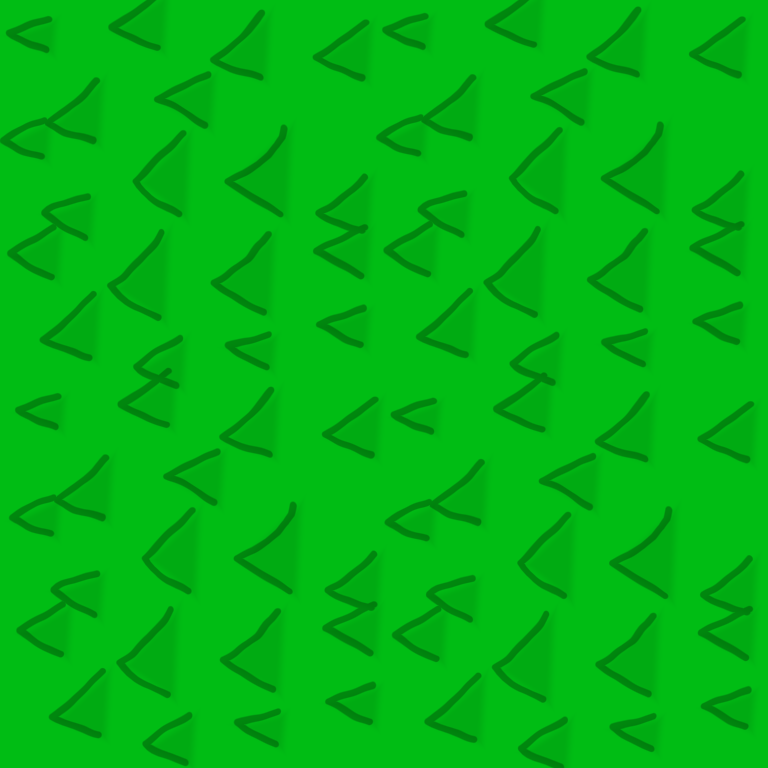
Give the GLSL for this pattern, as a Shadertoy shader.

```glsl
// Scattered hand-drawn chevrons on flat green, in a tile repeated two by two.
// Each tile is a staggered 4 x 5 lattice of marks; each mark is two curved
// translucent strokes that open to the right, over a soft offset shade.
#define TILES 2
#define PITCH vec2(0.490, 0.491)
#define COLUMNS 4
#define ROWS 5
#define STROKE_RADIUS 0.0044
#define INK_OPACITY 0.43
#define WOBBLE 0.0035
#define SHADE_SHIFT vec2(0.008, 0.004)
#define GROUND vec3(0.0, 0.74, 0.08)
#define SHADE vec3(0.0, 0.67, 0.07)
#define INK vec3(0.0, 0.25, 0.025)

// Per-row phases of the vertical heave and of the opening of the marks
const float HEAVE[ROWS] = float[](3.7, 3.0, 2.2, 5.4, 6.0);
const float OPENING[ROWS] = float[](2.4, -0.7, 2.5, 1.8, -0.4);

float hash(vec2 p) {
    return fract(sin(dot(p, vec2(127.1, 311.7))) * 43758.5);
}

vec2 gradient(vec2 cell) {
    float angle = 6.2832 * hash(cell);
    return vec2(cos(angle), sin(angle));
}

float gradientNoise(vec2 p) {
    vec2 i = floor(p), f = fract(p), e = vec2(1, 0);
    vec2 u = f * f * f * (f * (f * 6.0 - 15.0) + 10.0);
    float low = mix(dot(gradient(i), f), dot(gradient(i + e), f - e), u.x);
    float high = mix(dot(gradient(i + e.yx), f - e.yx), dot(gradient(i + 1.0), f - 1.0), u.x);
    return mix(low, high, u.y);
}

float segmentDistance(vec2 p, vec2 a, vec2 b) {
    vec2 d = b - a;
    return length(p - a - d * clamp(dot(p - a, d) / dot(d, d), 0.0, 1.0));
}

// Signed distance to the line a-b
float lineSide(vec2 p, vec2 a, vec2 b) {
    vec2 q = p - a, d = normalize(b - a);
    return q.x * d.y - q.y * d.x;
}

// Curved stroke from the origin; positive hook steepens its far end
float armDistance(vec2 p, vec2 end, float hook) {
    float d = 1.0;
    vec2 previous = vec2(0);
    for (int i = 1; i <= 6; i++) {
        float t = float(i) / 6.0;
        vec2 next = end * vec2(t + hook * t * (1.0 - t), t);
        d = min(d, segmentDistance(p, previous, next));
        previous = next;
    }
    return d;
}

// Apex of a mark within its tile, y pointing down
vec2 markApex(int column, int row) {
    float c = float(column), r = float(row);
    float stagger = 0.5 - 0.5 * cos(2.03 * r + 0.2);
    float spacing = row == 1 ? 0.159 : 0.133;
    float x = 0.012 + spacing * c + 0.0625 * stagger * (1.0 - 0.3 * c);
    float y = 0.058 + 0.098 * r + 0.028 * sin(1.7 * c + HEAVE[row]);
    return vec2(mod(x, PITCH.x), y);
}

// Returns stroke distance and shade amount
vec2 mark(vec2 p, vec2 wobble, int column, int row) {
    float c = float(column), r = float(row);
    float vary = hash(vec2(c, r) + 3.0) - 0.5;
    float opening = cos(1.2 * c - OPENING[row]);
    vec2 fromCore = vec2(c - 1.2, r - 2.4);
    float core = exp(-dot(fromCore, fromCore));

    float rise = 0.036 + 0.024 * opening + 0.022 * core;
    float drop = 0.025 + 0.030 * core + 0.012 * vary;
    float reach = 0.060 + 0.3 * (rise - 0.036) + 0.012 * vary;
    float hook = clamp(opening * (0.9 - 0.3 * abs(r - 2.0)) + 0.4 * vary, -0.6, 0.9);
    vec2 upper = vec2(reach, -rise);
    vec2 lower = vec2(reach * 0.93, drop);

    vec2 q = p + wobble;
    float stroke = min(armDistance(q, upper, hook), armDistance(q, lower, -0.3 + 0.8 * vary));
    vec2 s = p - SHADE_SHIFT;
    float side = max(lineSide(s, vec2(0), upper), lineSide(s, lower, vec2(0)));
    side = max(side, lineSide(s, upper, lower));
    return vec2(stroke, 1.0 - smoothstep(-0.007, 0.009, side));
}

void mainImage(out vec4 fragColor, in vec2 fragCoord) {
    vec2 p = fragCoord / iResolution.xy;
    p.y = 1.0 - p.y;
    float stroke = 1.0, shade = 0.0;

    for (int k = 0; k < TILES * TILES; k++) {
        // Each repeat drifts a little from the regular pitch
        vec2 tile = vec2(k % TILES, k / TILES);
        float both = tile.x * tile.y;
        vec2 drift = vec2(0.012 * tile.y - 0.001 * both, 0.010 * both - 0.004 * tile.x);
        vec2 local = p - tile * PITCH - drift;
        if (any(lessThan(local, vec2(-0.1))) || any(greaterThan(local, vec2(0.62)))) continue;
        vec2 wobble = WOBBLE * vec2(gradientNoise(local * 32.0), gradientNoise(local * 32.0 + 57.0));

        for (int n = 0; n < COLUMNS * ROWS; n++) {
            int column = n % COLUMNS, row = n / COLUMNS;
            if (column == 2 && row == 1) continue; // room for the tall mark below
            vec2 q = local - markApex(column, row);
            if (q.x < -0.03 || q.x > 0.12 || abs(q.y) > 0.12) continue;
            vec2 m = mark(q, wobble, column, row);
            stroke = min(stroke, m.x);
            shade = max(shade, m.y);
        }
    }

    // Translucent ink over the shaded ground
    float soft = max(0.0012, 0.75 / iResolution.y);
    float ink = 1.0 - smoothstep(-soft, soft, stroke - STROKE_RADIUS);
    vec3 colour = mix(GROUND, SHADE, shade);
    fragColor = vec4(mix(colour, INK, INK_OPACITY * ink), 1.0);
}
```
